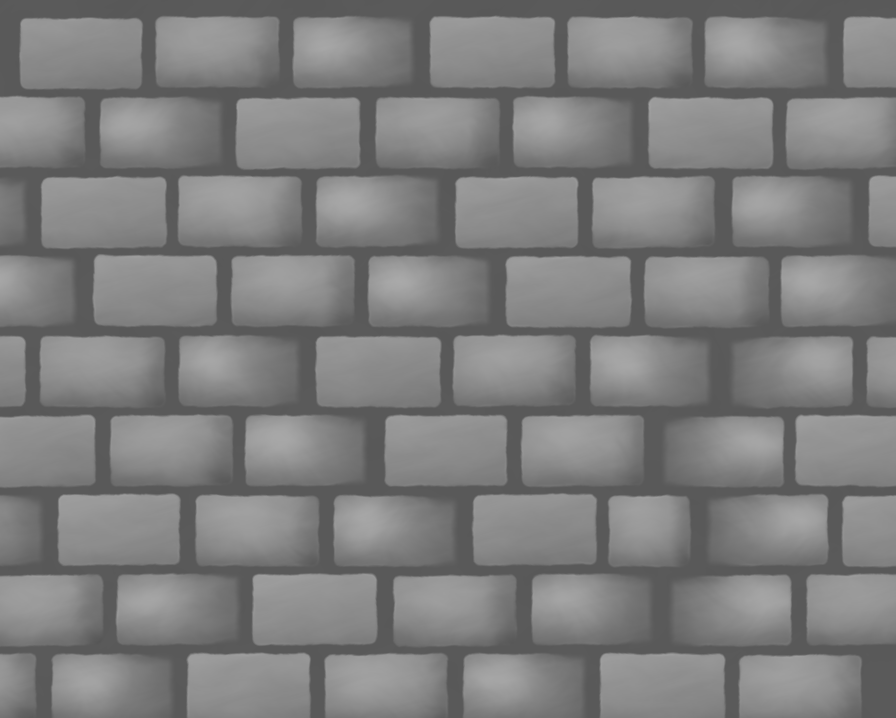
Reproduce this texture procedurally as a Shadertoy shader.

```glsl
// Painted grey brick wall: nine staggered courses of softly lit, worn stones in dark mortar.

float hash(vec2 p) {
    return fract(sin(dot(p, vec2(41.3, 289.1))) * 4375.5);
}

// Layered, warped sines, roughly -1 to 1
float brush(vec2 p) {
    float sum = 0.0, amp = 0.5;
    for (int i = 0; i < 4; i++) {
        p += 0.6 * sin(p.yx * 1.3 + float(i));
        sum += amp * sin(p.x + 1.7 * float(i)) * cos(p.y);
        p = mat2(1.5, 1.1, -1.1, 1.5) * p;
        amp *= 0.55;
    }
    return sum;
}

float boxDistance(vec2 p, vec2 halfSize, float radius) {
    vec2 d = abs(p) - halfSize + radius;
    return length(max(d, 0.0)) + min(max(d.x, d.y), 0.0) - radius;
}

// Stone tone; h runs from -1 to 1 across the face, y pointing down
float stoneTone(vec2 h, int kind) {
    float right = smoothstep(0.45, 0.95, h.x);
    float bottom = smoothstep(0.4, 1.0, h.y);
    if (kind == 0) // flat
        return 0.55 - 0.045 * h.y - 0.015 * h.x - 0.02 * bottom;
    if (kind == 1) { // broad light with a shaded right bevel
        vec2 d = (h - vec2(-0.2, -0.35)) * vec2(0.9, 1.1);
        return 0.50 + 0.11 * exp(-dot(d, d)) - 0.025 * h.y - 0.08 * right - 0.05 * bottom;
    }
    // spot of light fading into a dark side
    vec2 d = (h - vec2(-0.5, -0.3)) * vec2(1.25, 1.2);
    float topStain = smoothstep(-0.65, -1.0, h.y) * smoothstep(-0.2, 0.4, h.x);
    return 0.455 + 0.195 * exp(-dot(d, d)) - 0.03 * right - 0.03 * bottom - 0.05 * topStain;
}

void mainImage(out vec4 fragColor, in vec2 fragCoord) {
    vec2 uv = fragCoord / iResolution.xy;
    uv.y = 1.0 - uv.y;
    vec2 wall = uv * vec2(6.508, 9.02) - vec2(0.0, 0.165);
    float pixel = 9.02 / iResolution.y;
    const float aspect = 1.728;

    // Course stagger and the order of stone kinds within each course
    float stagger[9] = float[9](0.076, 0.669, 0.254, 0.627, 0.237, 0.737, 0.373, 0.797, 0.314);
    int kindShift[9] = int[9](0, 2, 0, 0, 1, 1, 0, 2, 2);
    float row = floor(wall.y);
    int course = clamp(int(row), 0, 8);
    float along = wall.x - stagger[course];

    // One short stone in the seventh course
    float width = 1.0;
    if (course == 6 && along > 4.0) {
        if (along > 4.69) along += 0.31;
        else width = 0.69;
    }
    float column = floor(along);
    vec2 id = vec2(column, row);
    float seed = hash(id);

    // Local position in course heights, with hand-laid irregularity
    vec2 local = vec2((along - column - 0.5 * width) * aspect, wall.y - row - 0.5);
    local += vec2(0.04, 0.025) * (vec2(seed, hash(id + 7.0)) - 0.5);
    local.y += 0.022 * (hash(id + 3.0) - 0.3) * local.x;
    vec2 halfSize = vec2(0.5 * width * aspect - 0.075 - 0.02 * hash(id + 5.0), 0.448);

    // Some stones in the lower right are lit from the other side
    bool mirrored = course > 3 && course < 8 && int(column) == 5 - course % 2;
    int kind = mirrored ? 2 : (int(column) + 3 + kindShift[course]) % 3;
    vec2 face = local / halfSize;
    if (mirrored) face.x = -face.x;

    // Ragged outline, softer on the shaded side
    vec2 grainPos = local + 13.0 * seed;
    float edge = boxDistance(local, halfSize, 0.09) + 0.016 * brush(grainPos * 9.0);
    float shaded = kind == 2 ? smoothstep(0.3, 1.0, face.x) : 0.0;
    float softness = pixel + 0.012 + 0.09 * shaded;
    float cover = 1.0 - smoothstep(-softness, 0.5 * pixel + 0.006, edge);
    bool missing = row < 0.0 || (course == 0 && column < 0.0) || (course == 8 && column > 5.0);
    if (missing) cover = 0.0;

    // Brushed face, with a thin worn rim along the lit edges
    vec2 smear = face + 0.14 * vec2(brush(grainPos * 4.0), brush(grainPos * 4.0 + 5.0));
    float stone = stoneTone(smear, kind);
    stone += 0.014 * brush(vec2(grainPos.x + grainPos.y, 2.5 * grainPos.y) * 4.0);
    stone += 0.02 * (seed - 0.5);
    float rim = smoothstep(-0.05, -0.015, edge) * (1.0 - shaded);
    stone += 0.035 * rim * brush(grainPos * 6.0 + 2.0);

    float mortar = 0.35 + 0.006 * brush(wall * vec2(5.0, 3.0));
    fragColor = vec4(vec3(mix(mortar, stone, cover)), 1.0);
}
```
